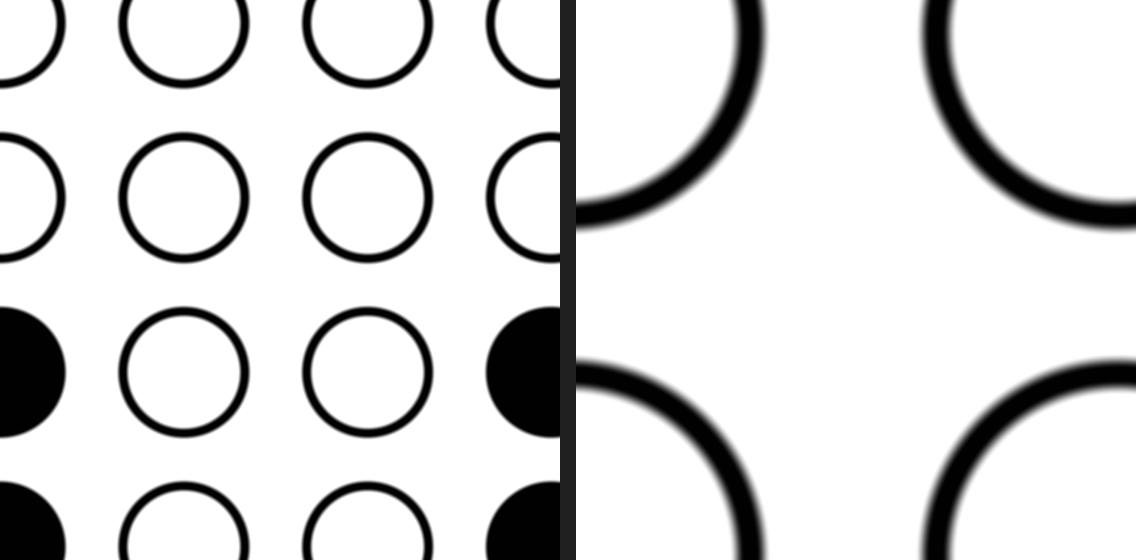
Left: the whole. Right: its middle third, enlarged.
Reproduce this pattern procedurally as a WebGL 2 fragment shader.

```glsl
#version 300 es
precision highp float;

#define PITCH vec2(0.3281, 0.3118)
#define FIRST_CENTRE vec2(0.0003, 0.0234)
#define RADIUS 0.1088
#define LINE_WIDTH 0.0160
#define EDGE_SOFTNESS 0.0045
#define FILLED_COLUMN_STEP 3.0
#define FILLED_ROWS 2.0
#define PAPER vec3(1.0)
#define INK vec3(0.004)

uniform vec2 u_resolution;
out vec4 fragColor;

// Ink coverage for a signed distance, negative inside the shape
float coverage(float dist, float softness) {
    return 1.0 - smoothstep(-softness, softness, dist);
}

// Discs stand in the lower rows of every third column, rings elsewhere
bool isFilled(vec2 cell) {
    bool inColumn = mod(cell.x + 0.5, FILLED_COLUMN_STEP) < 1.0;
    return inColumn && cell.y < FILLED_ROWS - 0.5;
}

void main() {
    float canvasSize = min(u_resolution.x, u_resolution.y);
    vec2 uv = gl_FragCoord.xy / canvasSize;
    float softness = max(EDGE_SOFTNESS, 0.75 / canvasSize);

    // Nearest grid centre
    vec2 cell = floor((uv - FIRST_CENTRE) / PITCH + 0.5);
    vec2 local = uv - FIRST_CENTRE - cell * PITCH;

    // Outlined circle or solid disc
    float circle = length(local) - RADIUS;
    float halfLine = 0.5 * LINE_WIDTH;
    float dist = isFilled(cell) ? circle - halfLine : abs(circle) - halfLine;

    fragColor = vec4(mix(PAPER, INK, coverage(dist, softness)), 1.0);
}
```
